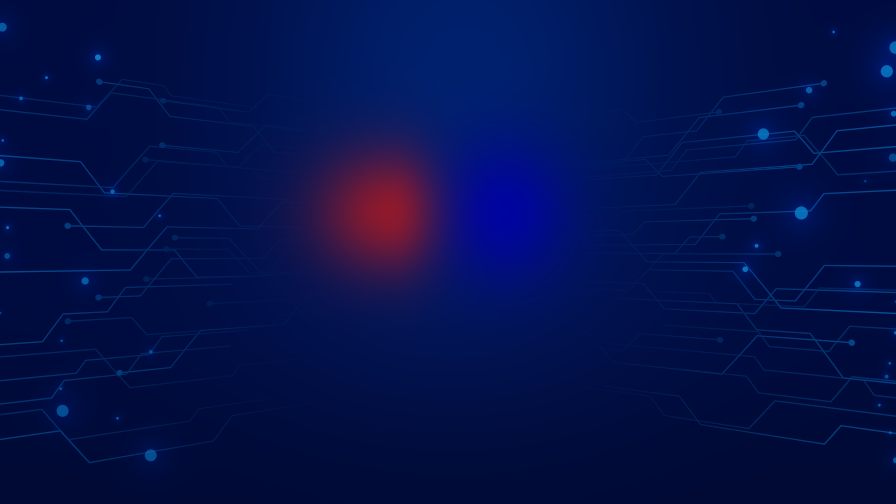
This background is drawn by a Shadertoy shader. Its source:

```glsl
// Deep blue backdrop with a red and a blue glow near the centre, framed on
// both sides by fading circuit traces and glowing nodes. Traces are hashed
// polylines in a space that narrows inward; the glows are Gaussians.

#define TRACES 25
#define SPARKS 19
#define HORIZON 0.50
#define CONVERGE 0.39
#define TRACE_REACH 0.70
#define TRACE_WIDTH 0.0014
#define NODE_RADIUS 0.0065
#define RED_CENTRE vec2(-0.113, 0.579)
#define BLUE_CENTRE vec2(0.111, 0.579)

const vec3 NAVY       = vec3(0.000, 0.045, 0.245);
const vec3 NAVY_FLOOR = vec3(0.000, 0.038, 0.205);
const vec3 SKY_GLOW   = vec3(0.000, 0.125, 0.425);
const vec3 RED_GLOW   = vec3(0.600, 0.100, 0.160);
const vec3 BLUE_GLOW  = vec3(0.000, 0.010, 0.640);
const vec3 TRACE_BLUE = vec3(0.020, 0.370, 0.660);
const vec3 SPARK_CYAN = vec3(0.030, 0.480, 0.760);
const vec3 HALO_BLUE  = vec3(0.000, 0.160, 0.560);

// Four random values in 0..1 from an index and a seed
vec4 hash4(float index, float seed) {
    vec4 v = fract(vec4(index, seed, index + seed, index - seed)
                   * vec4(0.1031, 0.1030, 0.0973, 0.1099) + 0.317);
    v += dot(v, v.wzxy + 33.33);
    return fract((v.xxyz + v.yzzw) * v.zywx);
}

float gaussian(vec2 offset, vec2 radius) {
    vec2 k = offset / radius;
    return exp(-dot(k, k));
}

float segment(vec2 p, vec2 a, vec2 b) {
    vec2 ap = p - a, ab = b - a;
    return length(ap - ab * clamp(dot(ap, ab) / dot(ab, ab), 0.0, 1.0));
}

// Antialiased coverage of a shape from its signed distance
float coverage(float dist) {
    return clamp(0.5 - dist * iResolution.y, 0.0, 1.0);
}

// Circuit traces: q.x runs inward from the screen edge, q.y is the lane
float circuit(vec2 q, float side) {
    float ink = 0.0;
    for (int i = 0; i < TRACES; i++) {
        float n = float(i);
        vec4 h = hash4(n, side), g = hash4(n + 41.0, side);
        bool hasNode = h.x < 0.45;

        // Flat run, diagonal jog, flat run, diagonal jog, flat run
        float lane = mix(-0.38, 0.38, (n + h.y) / float(TRACES));
        float turn = g.x < 0.5 ? -1.0 : 1.0;
        float jogA = turn * mix(0.025, 0.10, h.w);
        float jogB = -sign(lane) * mix(0.02, 0.08, g.y);
        vec2 a = vec2(hasNode ? mix(0.06, 0.42, h.z) : -0.02, lane);
        vec2 b = a + vec2(mix(0.06, 0.28, g.z), 0.0);
        vec2 c = b + vec2(0.75 * abs(jogA), jogA);
        vec2 d = c + vec2(mix(0.08, 0.25, g.w), 0.0);
        vec2 e = d + vec2(0.70 * abs(jogB), jogB);
        vec2 f = e + vec2(mix(0.12, 0.32, h.z), 0.0);

        float dist = min(segment(q, a, b), segment(q, b, c));
        dist = min(dist, min(segment(q, c, d), segment(q, d, e)));
        dist = min(dist, segment(q, e, f)) - TRACE_WIDTH;
        if (hasNode) dist = min(dist, length(q - a) - NODE_RADIUS);
        ink = max(ink, coverage(dist) * mix(0.35, 0.95, g.y));
    }
    return ink * (1.0 - smoothstep(0.0, TRACE_REACH, q.x));
}

// Scattered bright dots with halos, denser near the screen edge
vec3 addSparks(vec3 col, vec2 p, float side) {
    for (int i = 0; i < SPARKS; i++) {
        float n = float(i);
        vec4 h = hash4(n + 83.0, side);
        vec2 centre = vec2(0.32 * h.x * h.x, mix(0.08, 0.98, (n + h.y) / float(SPARKS)));
        float radius = mix(0.002, 0.013, h.z * h.z);
        float dist = length(p - centre);
        float light = mix(0.45, 1.0, h.w);
        col += HALO_BLUE * 0.45 * light * exp(-dist / (radius * 2.2));
        col = mix(col, SPARK_CYAN, light * coverage(dist - radius));
    }
    return col;
}

void mainImage(out vec4 fragColor, in vec2 fragCoord) {
    vec2 p = fragCoord / iResolution.y;
    float aspect = iResolution.x / iResolution.y;
    vec2 c = vec2(p.x - 0.5 * aspect, p.y);

    // Backdrop, brightest above the centre
    vec3 col = mix(NAVY_FLOOR, NAVY, smoothstep(0.0, 0.45, p.y));
    col = mix(col, SKY_GLOW, gaussian(c - vec2(0.03, 0.88), vec2(0.40, 0.42)));
    col += vec3(0.005, 0.022, 0.060) * gaussian(c - vec2(0.0, 0.40), vec2(0.45, 0.28));

    // Central glows; the red one trails off to the left
    col = mix(col, BLUE_GLOW, 0.95 * gaussian(c - BLUE_CENTRE, vec2(0.125, 0.135)));
    vec2 r = c - RED_CENTRE;
    float redWidth = r.x < 0.0 ? 0.145 : 0.090;
    col = mix(col, RED_GLOW, 0.93 * gaussian(r, vec2(redWidth, 0.120)));

    // Circuit panels on both sides, narrowing toward the centre
    float side = c.x < 0.0 ? 3.0 : 17.0;
    float inward = 0.5 * aspect - abs(c.x);
    vec2 q = vec2(inward, (p.y - HORIZON) / (1.0 - CONVERGE * inward));
    col = mix(col, TRACE_BLUE, 0.85 * circuit(q, side));
    col = addSparks(col, vec2(inward, p.y), side);

    fragColor = vec4(col, 1.0);
}
```
